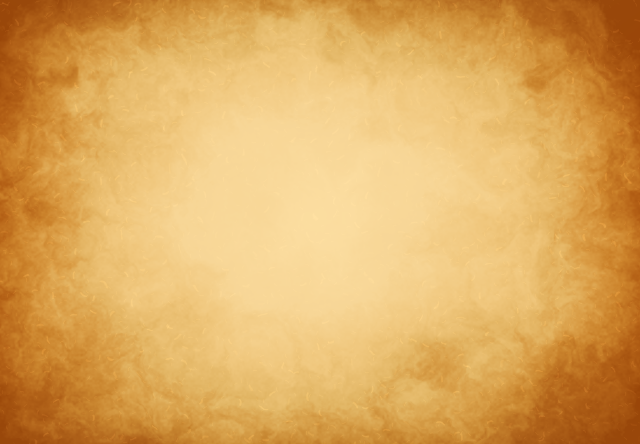
This texture is drawn by a WebGL 1 fragment shader. Its source:

```glsl
precision highp float;
// Aged golden parchment: pale centre, burnt amber border, mottled fibrous grain.
uniform vec2 u_resolution;

#define CENTRE vec2(0.49, 0.51)
#define MOTTLE 0.30
#define GRAIN 0.17
#define STAIN 0.13
#define EDGE_BURN 0.15
#define FLECK_CELLS 34.0
#define FLECK_LIGHT 0.075

float hash(vec2 p) {
  return fract(sin(dot(p, vec2(127.1, 311.7))) * 43758.5453);
}

float noise(vec2 p) {
  vec2 i = floor(p), f = fract(p);
  f = f * f * (3.0 - 2.0 * f);
  return mix(mix(hash(i), hash(i + vec2(1.0, 0.0)), f.x),
             mix(hash(i + vec2(0.0, 1.0)), hash(i + 1.0), f.x), f.y);
}

float fbm(vec2 p) {
  float sum = 0.0, amp = 0.5;
  for (int i = 0; i < 5; i++) {
    sum += amp * noise(p);
    p = mat2(0.8, 0.6, -0.6, 0.8) * p * 2.03 + 7.3;
    amp *= 0.5;
  }
  return sum;
}

// Soft elliptical blotch, one at its middle
float blotch(vec2 uv, vec2 c, vec2 size) {
  vec2 d = (uv - c) / size;
  return exp(-dot(d, d));
}

// Colour ramp from pale middle (0) to burnt corner (1.4)
vec3 parchment(float r) {
  vec3 c = mix(vec3(0.985, 0.865, 0.625), vec3(0.97, 0.84, 0.59), smoothstep(0.0, 0.36, r));
  c = mix(c, vec3(0.94, 0.78, 0.49), clamp((r - 0.36) / 0.27, 0.0, 1.0));
  c = mix(c, vec3(0.89, 0.71, 0.39), clamp((r - 0.63) / 0.19, 0.0, 1.0));
  c = mix(c, vec3(0.85, 0.62, 0.28), clamp((r - 0.82) / 0.13, 0.0, 1.0));
  c = mix(c, vec3(0.79, 0.52, 0.18), clamp((r - 0.95) / 0.14, 0.0, 1.0));
  c = mix(c, vec3(0.70, 0.39, 0.10), clamp((r - 1.09) / 0.17, 0.0, 1.0));
  return mix(c, vec3(0.60, 0.28, 0.04), clamp((r - 1.26) / 0.24, 0.0, 1.0));
}

// Short pale fibres, one per cell at a random angle
float flecks(vec2 p) {
  vec2 cell = floor(p);
  float light = 0.0;
  for (int y = -1; y <= 1; y++) {
    for (int x = -1; x <= 1; x++) {
      vec2 id = cell + vec2(float(x), float(y));
      float seed = hash(id + 3.7);
      vec2 d = p - id - vec2(hash(id), hash(id + 19.1));
      float a = 6.2832 * hash(id + 41.3);
      vec2 dir = vec2(cos(a), sin(a));
      float along = dot(d, dir);
      d -= dir * clamp(along, -0.22 * seed, 0.22 * seed);
      d += vec2(-dir.y, dir.x) * along * along * 0.8;
      light += smoothstep(0.45, 1.0, seed) * (1.0 - smoothstep(0.02, 0.11, length(d)));
    }
  }
  return light;
}

void main() {
  vec2 uv = gl_FragCoord.xy / u_resolution;
  vec2 p = gl_FragCoord.xy / u_resolution.y;

  // Broad vignette, with a narrow burn along the rim
  vec2 q = (uv - CENTRE) * 2.0;
  float r = length(q * vec2(1.04, 0.95));
  vec2 rim = min(uv, 1.0 - uv);
  r += EDGE_BURN * (exp(-rim.x * 17.0) + 0.75 * exp(-rim.y * 20.0));

  // Cloudy mottling, warped into ragged patches
  vec2 warp = vec2(fbm(p * 11.0), fbm(p * 11.0 + 31.7)) - 0.48;
  float cloud = fbm(p * 6.0 + warp * 1.8);
  float patches = fbm(p * 19.0 + warp * 4.0 + 13.0);
  float weight = mix(0.75, 1.0, smoothstep(0.2, 0.9, r));
  r += weight * MOTTLE * ((cloud - 0.48) + 0.75 * (patches - 0.48));

  // Larger stains and worn pale areas
  float stain = blotch(uv, vec2(0.04, 0.48), vec2(0.07, 0.12))
              + blotch(uv, vec2(0.88, 0.13), vec2(0.07, 0.10))
              + 0.9 * blotch(uv, vec2(0.62, 0.45), vec2(0.06, 0.05))
              + 0.8 * blotch(uv, vec2(0.60, 0.71), vec2(0.06, 0.04))
              + 0.8 * blotch(uv, vec2(0.41, 0.52), vec2(0.04, 0.06))
              + 0.7 * blotch(uv, vec2(0.65, 0.20), vec2(0.08, 0.06))
              + 0.6 * blotch(uv, vec2(0.31, 0.29), vec2(0.05, 0.08))
              - 0.7 * blotch(uv, vec2(0.48, 0.35), vec2(0.11, 0.09))
              - 0.6 * blotch(uv, vec2(0.24, 0.48), vec2(0.08, 0.10));
  r += STAIN * stain * (0.6 + 0.8 * cloud);

  // Fine paper tooth
  float tooth = noise(p * 85.0 + warp * 9.0) * 0.6 + noise(p * 190.0) * 0.4 - 0.5;
  r += GRAIN * tooth * mix(0.45, 0.8, smoothstep(0.3, 1.1, r));

  vec3 col = parchment(max(r, 0.0));
  // Sides run redder, top and bottom slightly greener
  float warmth = (q.x * q.x - q.y * q.y) * smoothstep(0.4, 1.1, r);
  col += warmth * vec3(0.008, -0.012, -0.016);

  // Fibres catch the light more toward the dark border
  float fibre = flecks(p * FLECK_CELLS + warp * 1.5) + 0.6 * flecks(p * FLECK_CELLS * 1.7 + 9.0);
  col += fibre * FLECK_LIGHT * vec3(1.0, 0.85, 0.55) * mix(0.25, 0.85, smoothstep(0.3, 1.1, r));

  gl_FragColor = vec4(clamp(col, 0.0, 1.0), 1.0);
}
```
